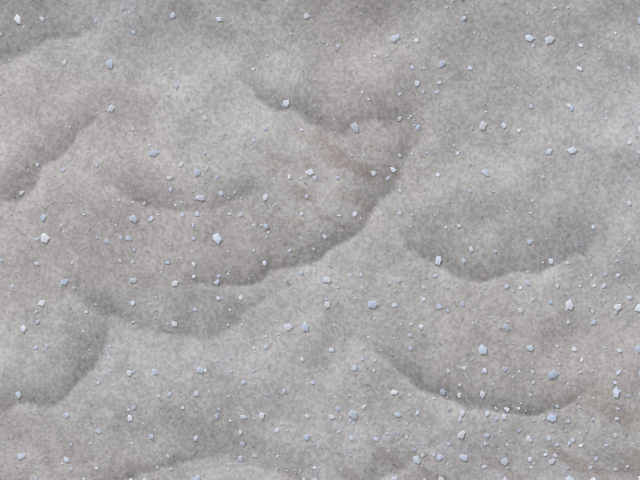
This texture is drawn by a Shadertoy shader. Its source:

```glsl
// Pale grey trampled sand: soft relief and curved hollows with a crisp lower rim,
// strewn with small angular bluish-white stones. Relief comes from layered value
// noise, hollows from bent distance bands, stones from jittered grids of polygons.

#define SAND vec3(0.672, 0.663, 0.668)
#define STONE_BLUE vec3(0.70, 0.76, 0.86)
#define STONE_WHITE vec3(0.87, 0.89, 0.93)
#define DAMP_TINT vec3(-0.045, -0.060, -0.072)
#define HOLLOW_COUNT 11
#define HOLLOW_DARK 0.165
#define RELIEF 0.26
#define GRAIN 0.100
#define STONE_CELL 0.046
#define STONE_SHARE 0.21
#define EDGE_SOFT 0.0013

float hash(vec2 p) {
    vec3 q = fract(vec3(p.xyx) * 0.1031);
    q += dot(q, q.yzx + 33.33);
    return fract((q.x + q.y) * q.z);
}

vec2 hash2(vec2 p) {
    return vec2(hash(p), hash(p + 57.3));
}

mat2 rotation(float angle) {
    float c = cos(angle), s = sin(angle);
    return mat2(c, -s, s, c);
}

float noise(vec2 p) {
    vec2 i = floor(p), f = fract(p);
    f = f * f * (3.0 - 2.0 * f);
    return mix(mix(hash(i), hash(i + vec2(1, 0)), f.x),
               mix(hash(i + vec2(0, 1)), hash(i + vec2(1, 1)), f.x), f.y);
}

float fbm(vec2 p) {
    float sum = 0.0, gain = 0.5;
    for (int i = 0; i < 4; i++) {
        sum += gain * noise(p);
        p = rotation(0.6) * p * 2.03 + 11.7;
        gain *= 0.5;
    }
    return sum;
}

// Tone of the bent hollows: dark above the rim, a faint lit lip below it
float hollows(vec2 p, float aspect) {
    vec2 warp = vec2(fbm(p * 5.0), fbm(p * 5.0 + 31.0)) - 0.47;
    float ragged = 0.014 * (fbm(p * 24.0) - 0.47);
    float tone = 0.0;
    for (int i = 0; i < HOLLOW_COUNT; i++) {
        float n = float(i);
        vec2 centre = fract(0.5 + n * vec2(0.7549, 0.5698)) * vec2(aspect, 1.0);
        vec2 rnd = hash2(vec2(n, 4.0));
        float halfWidth = i == 0 ? 0.36 : mix(0.18, 0.32, rnd.x);
        vec2 q = rotation(mix(-0.3, 0.6, rnd.y)) * (p - centre + 0.13 * warp);
        float above = q.y + 0.05 - mix(0.8, 1.7, rnd.x) * q.x * q.x + ragged;
        float along = smoothstep(1.0, 0.4, abs(q.x) / halfWidth);
        float depth = 0.02 + 0.045 * along;
        float shade = smoothstep(-0.004, 0.011, above) * exp(-max(above, 0.0) / depth);
        float lip = smoothstep(0.004, -0.006, above) * exp(min(above, 0.0) / 0.05);
        float strength = i == 0 ? 1.0 : mix(0.45, 0.95, hash(vec2(n, 9.0)));
        tone += along * strength * (0.042 * lip - HOLLOW_DARK * shade);
    }
    return max(tone, -0.18);
}

// Signed distance to an irregular five-sided stone
float stoneShape(vec2 q, float radius, vec2 id) {
    q = rotation(6.283 * hash(id + 3.1)) * q * vec2(1.0, 1.3);
    float d = -radius;
    for (int i = 0; i < 5; i++) {
        float n = float(i);
        float angle = 1.2566 * (n + 0.5 * hash(id + n * 7.7));
        float reach = radius * mix(0.7, 1.05, hash(id + n * 5.3 + 1.9));
        d = max(d, dot(q, vec2(cos(angle), sin(angle))) - reach);
    }
    return d;
}

// Lay one grid of stones, with small soft shadows, over the ground
vec3 addStones(vec3 ground, vec2 p, float cell, float share, float soft) {
    vec2 id = floor(p / cell) + floor(9.0 / cell);
    if (hash(id + 0.5) > share) return ground;
    vec2 q = (fract(p / cell) - 0.5 - 0.28 * (hash2(id + 8.2) - 0.5)) * cell;
    float size = hash(id + 21.4);
    float radius = cell * mix(0.12, 0.23, size * size);
    float d = stoneShape(q, radius, id);
    float shadow = stoneShape(q + radius * vec2(-0.25, 0.45), radius, id);
    ground *= 1.0 - 0.24 * smoothstep(soft * 1.5, -soft * 1.5, shadow);
    vec3 tint = mix(STONE_BLUE, STONE_WHITE, hash(id + 14.6));
    tint += 0.07 * clamp((q.y - 0.4 * q.x) / radius, -1.0, 1.0);
    tint += 0.06 * (noise(q * 400.0 + id) - 0.5);
    float cover = smoothstep(soft, -soft, d) * mix(0.7, 1.0, hash(id + 40.7));
    return mix(ground, tint, cover);
}

void mainImage(out vec4 fragColor, in vec2 fragCoord) {
    vec2 p = fragCoord / iResolution.y;
    float aspect = iResolution.x / iResolution.y;
    float soft = max(EDGE_SOFT, 0.7 / iResolution.y);

    // Broad relief lit from above, with diagonal drag marks
    vec2 r = p * 5.0 + 3.0;
    float tone = RELIEF * (fbm(r) - fbm(r + vec2(-0.12, 0.30)));
    tone += 0.17 * (fbm(p * 2.3 + 17.0) - 0.47);
    tone += 0.09 * (fbm(rotation(0.75) * p * vec2(3.0, 13.0) + 5.0) - 0.47);
    tone += hollows(p, aspect);
    tone -= 0.08 * smoothstep(0.8, 1.05, p.y);

    // Fine lumps and grains
    vec2 g = rotation(0.5) * p;
    tone += 0.05 * (fbm(g * 45.0) - 0.47);
    tone += GRAIN * (noise(g * 210.0) - 0.5) + 0.4 * GRAIN * (noise(p * 110.0 + 9.0) - 0.5);
    tone -= 0.09 * smoothstep(0.88, 0.98, noise(rotation(1.1) * p * 130.0 + 71.0));
    vec3 color = SAND + tone;
    color += vec3(0.012, 0.0, -0.012) * (noise(p * 4.0 + 40.0) - 0.4);

    // Sparse damp brown streaks
    float damp = smoothstep(0.68, 0.88, noise(p * 3.1 + 6.0));
    damp *= smoothstep(0.45, 0.65, fbm(rotation(-0.4) * p * vec2(14.0, 34.0)));
    color += DAMP_TINT * damp;

    // Stones from specks to pebbles, crowding towards the lower right
    float crowd = mix(0.35, 1.5, noise(p * 3.5 + 2.0));
    crowd += 1.6 * smoothstep(0.45, 0.1, length(p - vec2(0.87 * aspect, 0.13)));
    float cell = STONE_CELL * 0.3;
    for (int i = 0; i < 3; i++) {
        float share = STONE_SHARE * crowd * (0.25 + 0.35 * float(i));
        color = addStones(color, p + 0.013 * float(i), cell, share, soft);
        cell *= 1.8257;
    }
    fragColor = vec4(clamp(color, 0.0, 1.0), 1.0);
}
```
